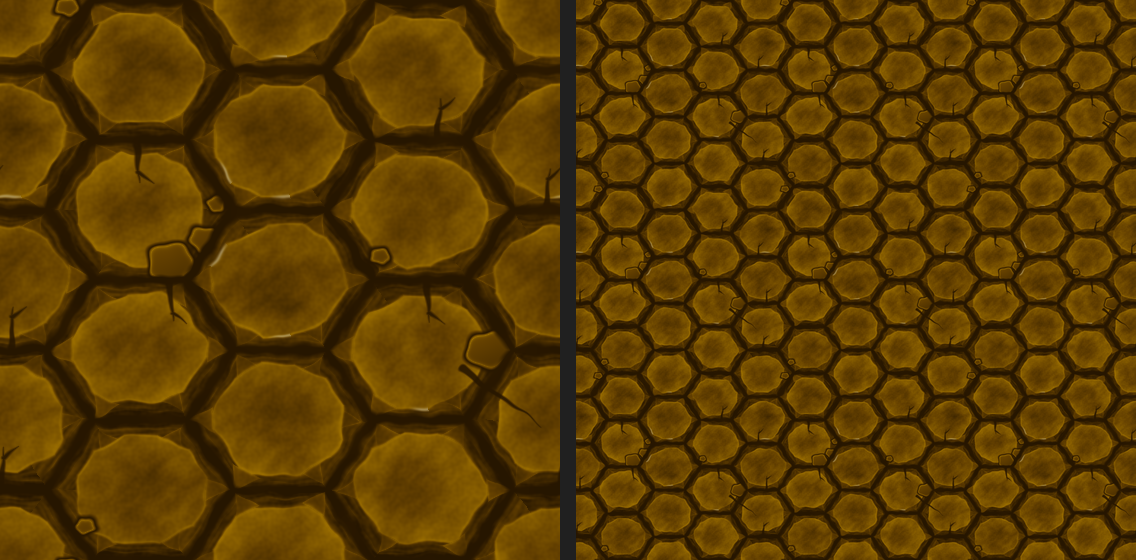
Left, the tile; right, the same tile 3 across and 3 down.
Give the GLSL for this texture, as a Shadertoy shader.

```glsl
#define REPEATS 4.0
#define FACE_SIZE 0.39
#define JOINT_WIDTH 0.045
#define RIM_WIDTH 0.009
#define CHAIN_CELL vec2(1.0, 2.0)
#define BLOCK_CELL vec2(3.0, 1.0)
#define SHADOW vec3(0.15, 0.085, 0.0)
#define STONE vec3(0.39, 0.25, 0.0)
#define GLOW vec3(0.64, 0.46, 0.0)
#define SPARKLE vec3(0.72, 0.66, 0.50)

float hash(vec2 p) {
    vec3 q = fract(p.xyx * 0.1031);
    q += dot(q, q.yzx + 33.33);
    return fract((q.x + q.y) * q.z);
}

float cellRandom(vec2 id, float k) { return hash(id * 17.0 + vec2(k, 5.0)); }

float cornerSlope(vec2 corner, vec2 d, float period) {
    float a = 6.2832 * hash(mod(corner, period) + 3.0);
    return dot(vec2(cos(a), sin(a)), d);
}

// Gradient noise that wraps after a whole number of cells
float gradientNoise(vec2 p, float period) {
    vec2 i = floor(p), f = p - i, o = vec2(0.0, 1.0);
    vec2 u = f * f * f * (f * (f * 6.0 - 15.0) + 10.0);
    return mix(mix(cornerSlope(i, f, period), cornerSlope(i + o.yx, f - o.yx, period), u.x),
               mix(cornerSlope(i + o, f - o, period), cornerSlope(i + 1.0, f - 1.0, period), u.x), u.y);
}

// Distance to a spindle that tapers from a to b
float crack(vec2 p, vec2 a, vec2 b, float width) {
    vec2 ab = b - a;
    float t = clamp(dot(p - a, ab) / dot(ab, ab), 0.0, 1.0);
    return length(p - a - ab * t) - width * (1.0 - t);
}

// Loose stones: a chain, one block, or a small chip in some cells
void addPebbles(inout float tone, vec2 e, vec2 id, float px) {
    bool chain = id == CHAIN_CELL, block = id == BLOCK_CELL;
    float r = cellRandom(id, 13.0);
    int count = chain ? 3 : (block || r > 0.55) ? 1 : 0;
    float start = chain ? -1.1 : block ? 0.0 : 6.2832 * cellRandom(id, 14.0);
    float size = chain || block ? 0.135 : 0.045 + 0.03 * cellRandom(id, 15.0);
    for (int i = 0; i < count; i++) {
        float k = float(i), a = start + 0.6 * k;
        vec2 d = e - (0.42 + 0.03 * k) * vec2(cos(a), sin(a));
        float lobes = 1.0 + 0.07 * cos(5.0 * atan(d.y, d.x) + 2.0 * k + 6.0 * r);
        float dist = length(d) * lobes - size * (1.0 - 0.28 * k);
        float body = 0.36 + 0.6 * dot(d, vec2(-0.4, 0.6)) + 0.18 * exp(-abs(dist + 0.012) / 0.008);
        tone = mix(tone, SHADOW.r, 1.0 - smoothstep(0.0, 0.035, dist));
        tone = mix(tone, body, 1.0 - smoothstep(-px, px, dist));
    }
}

void mainImage(out vec4 fragColor, in vec2 fragCoord) {
    vec2 uv = fragCoord / iResolution.xy;
    float px = REPEATS / iResolution.y;
    vec2 warp = vec2(gradientNoise(uv * 24.0, 24.0), gradientNoise(uv * 24.0 + 11.0, 24.0));
    vec2 q = uv * REPEATS + 0.03 * warp;

    // Nearest hexagon; odd columns are raised by half a row
    vec2 e = vec2(0.0), id = vec2(0.0);
    float hexDist = 9.0;
    for (int i = 0; i < 2; i++) {
        float column = floor(q.x) + float(i), shift = 0.5 * mod(column, 2.0);
        float row = floor(q.y - shift + 0.5);
        vec2 d = (q - vec2(column, row + shift)) * vec2(0.866, 1.0), m = abs(d);
        float h = max(m.y, 0.866 * m.x + 0.5 * m.y);
        if (h < hexDist) { hexDist = h; e = d; id = mod(vec2(column, row), REPEATS); }
    }
    float gap = 0.5 - hexDist;
    float broad = gradientNoise(uv * 12.0, 12.0);
    float medium = gradientNoise(uv * 32.0 + 5.0, 32.0);
    float fine = gradientNoise(uv * 128.0, 128.0);

    // Twelve planes cut the face: odd ones are sides, even ones corners
    float face = -9.0, side = -9.0, chip = 9.0;
    float sideRandom = 0.0, chipRandom = 0.0, along = 0.0, glint = 0.0;
    for (int k = 0; k < 12; k++) {
        float a = float(k) * 0.523599, r = cellRandom(id, float(k));
        vec2 n = vec2(cos(a), sin(a));
        bool isSide = k % 2 == 1;
        float dist = dot(e, n) - FACE_SIZE - 0.045 * (r - 0.5) - (isSide ? 0.0 : 0.008);
        float across = dot(e, vec2(-n.y, n.x));
        if (dist > face) { face = dist; glint = isSide ? step(0.9, r) * smoothstep(0.13, 0.03, abs(across - 0.05)) : 0.0; }
        if (isSide && dot(e, n) > side) { side = dot(e, n); sideRandom = r; along = across; }
        float wedge = max(abs(across) * 0.9 + dist * 0.5 - 0.05 - 0.035 * r, -dist);
        if (!isSide && r > 0.15 && wedge < chip) { chip = wedge; chipRandom = r; }
    }
    face += 0.014 * medium + 0.012 * broad;

    // Dark bevel with strokes along each side
    float streak = gradientNoise(vec2(along * 7.0, side * 36.0) + id * 7.0 + sideRandom * 20.0, 64.0);
    float tone = 0.275 + 0.08 * (sideRandom - 0.5) + 0.11 * streak;
    tone -= 0.06 * smoothstep(0.09, 0.03, gap);
    tone += 0.06 * exp(-abs(gap - 0.058) / 0.008) * (0.6 + streak);

    // Paler wedges at the corners
    float wedgeTone = 0.35 + 0.08 * (chipRandom - 0.5) - 0.5 * max(face, 0.0) + 0.08 * medium;
    tone = mix(tone, wedgeTone, 1.0 - smoothstep(-px, px, chip));
    tone += 0.12 * exp(-abs(chip) / 0.007) * (0.7 + medium) * step(0.0, face);

    // Worn face, darker in the middle, with broad brush strokes
    float stroke = gradientNoise(vec2(e.x + e.y, 3.0 * (e.y - e.x)) * 4.0 + id * 9.0, 64.0);
    float faceTone = 0.395 + 0.07 * (cellRandom(id, 16.0) - 0.5) + 0.11 * broad + 0.05 * medium + 0.05 * stroke;
    faceTone += 0.07 * smoothstep(-0.26, -0.02, face) - 0.03 * smoothstep(0.2, 0.0, length(e - vec2(0.04, 0.06)));
    faceTone += 0.05 * exp(min(face, 0.0) * 30.0);
    tone = mix(tone, faceTone, 1.0 - smoothstep(-px, px, face));
    float rim = exp(-pow(face / (RIM_WIDTH + 0.3 * px), 2.0));
    tone = mix(tone, 0.6, rim * clamp(0.65 + 0.9 * broad + 0.5 * medium, 0.15, 1.0));
    tone += 0.035 * fine;

    addPebbles(tone, e, id, px);

    // Short cracks from the top or bottom side, and one long crack
    float pick = cellRandom(id + 5.0, 1.0), flip = pick > 0.25 ? 1.0 : -1.0;
    vec2 foot = vec2(0.36 * (cellRandom(id + 5.0, 2.0) - 0.5), 0.47 * flip);
    vec2 tip = foot + vec2(0.02, -0.27 * flip);
    float split = crack(e, foot, tip, 0.022);
    vec2 fork = mix(foot, tip, 0.75);
    split = min(split, crack(e, fork, fork + vec2(0.09, -0.08 * flip), 0.012));
    split = mix(9.0, split, step(pick, 0.45));
    vec2 fromStart = fract(uv + 0.012 * warp - vec2(0.83, 0.34) + 0.5) - 0.5;
    split = min(split, REPEATS * crack(fromStart, vec2(0.0), vec2(0.135, -0.1), 0.006));
    tone = mix(tone, SHADOW.r, 0.9 * (1.0 - smoothstep(-px, 1.5 * px, split)));

    // Joints
    float joint = 1.0 - smoothstep(0.3 * JOINT_WIDTH, JOINT_WIDTH + px, gap + 0.02 * medium);
    tone = mix(tone, SHADOW.r + 0.03 * broad, joint);

    vec3 color = mix(SHADOW, STONE, clamp((tone - SHADOW.r) / (STONE.r - SHADOW.r), 0.0, 1.0));
    color = mix(color, GLOW, clamp((tone - STONE.r) / (GLOW.r - STONE.r), 0.0, 1.0));
    color = mix(color, SPARKLE, 0.6 * rim * glint * (1.0 - joint));
    fragColor = vec4(color, 1.0);
}
```
